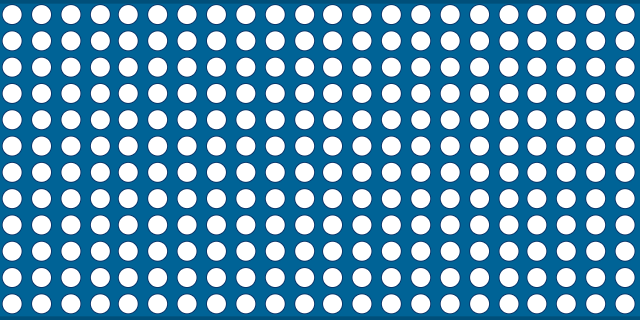
Write a Shadertoy shader that draws this pattern.

```glsl
// Blue sheet with a 22 by 12 grid of white, navy-rimmed dots and darker edge strips
// Lengths are fractions of the canvas height
#define COLUMN_PITCH 0.0919
#define ROW_PITCH 0.08218
#define GROUP_COLUMNS 7.0
#define GROUP_SQUEEZE 0.0048
#define GRID_ORIGIN vec2(0.4007, 0.0505)
#define ROWS 12.0
#define DOT_RADIUS 0.0296
#define RIM_WIDTH 0.0029
#define STRIP_HEIGHT 0.0115
#define SHEET_BLUE vec3(0.0, 0.39, 0.59)
#define RIM_NAVY vec3(0.03, 0.20, 0.41)
#define STRIP_BLUE vec3(0.0, 0.31, 0.48)

// Offset to the nearest column; the gap between groups is slightly narrower
float columnOffset(float x) {
    float groupWidth = GROUP_COLUMNS * COLUMN_PITCH - GROUP_SQUEEZE;
    float halfGap = 0.5 * (COLUMN_PITCH - GROUP_SQUEEZE);
    float local = mod(x + halfGap, groupWidth) - halfGap;
    float column = clamp(round(local / COLUMN_PITCH), 0.0, GROUP_COLUMNS - 1.0);
    return local - column * COLUMN_PITCH;
}

// Offset to the nearest of the rows
float rowOffset(float y) {
    return y - clamp(round(y / ROW_PITCH), 0.0, ROWS - 1.0) * ROW_PITCH;
}

// Coverage of the inside of a shape, softened over one pixel
float coverage(float signedDistance, float pixel) {
    return clamp(0.5 - signedDistance / pixel, 0.0, 1.0);
}

void mainImage(out vec4 fragColor, in vec2 fragCoord) {
    float pixel = 1.0 / iResolution.y;
    vec2 p = fragCoord * pixel;

    // Sheet with dark strips along the top and bottom
    float edgeDistance = min(p.y, 1.0 - p.y);
    vec3 color = mix(SHEET_BLUE, STRIP_BLUE, coverage(edgeDistance - STRIP_HEIGHT, pixel));

    // Rim, then white dot
    vec2 grid = p - GRID_ORIGIN;
    float dotDistance = length(vec2(columnOffset(grid.x), rowOffset(grid.y))) - DOT_RADIUS;
    color = mix(color, RIM_NAVY, coverage(dotDistance - RIM_WIDTH, pixel));
    color = mix(color, vec3(1.0), coverage(dotDistance, pixel));

    fragColor = vec4(color, 1.0);
}
```
